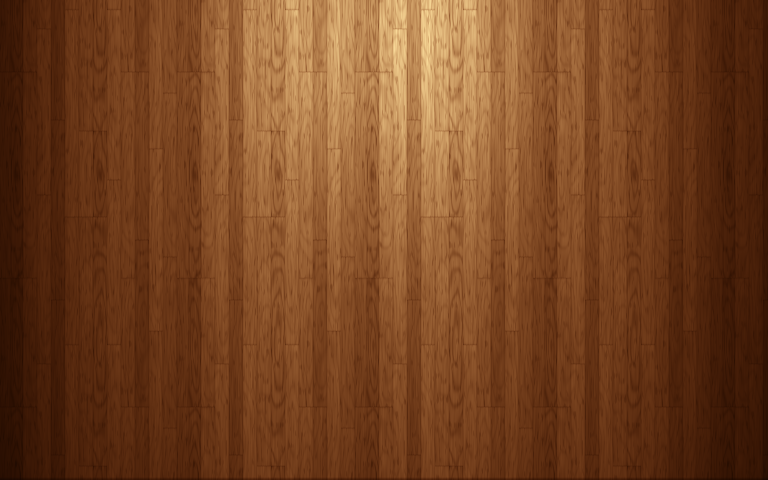
A Shadertoy shader for this texture:

```glsl
const int PLANKS = 13;
const float NARROW = 0.0254;       // width of the first two planks
const float WIDE = 0.0291;         // width of the others
const vec2 TILE = vec2(2.0 * NARROW + 11.0 * WIDE, 0.698);

// Brightness of each plank, and the heights of its two end joints
const float TONE[PLANKS] = float[](0.89, 0.86, 0.99, 1.04, 0.89, 1.04, 1.05,
                                   1.0, 1.05, 1.02, 0.89, 1.0, 0.92);
const vec2 JOINTS[PLANKS] = vec2[](
    vec2(0.15, 0.58), vec2(0.15, 0.58), vec2(0.15, 0.58), vec2(0.06, 0.406),
    vec2(0.25, 0.625), vec2(0.02, 0.452), vec2(0.273, 0.452), vec2(0.273, 0.452),
    vec2(0.02, 0.375), vec2(0.15, 0.58), vec2(0.15, 0.5), vec2(0.31, 0.69),
    vec2(0.194, 0.535));

float hash(vec2 p) {
    return fract(sin(dot(p, vec2(127.1, 311.7))) * 43758.55);
}

float gradientAt(vec2 cell, vec2 offset) {
    float angle = 6.2832 * hash(cell);
    return dot(vec2(cos(angle), sin(angle)), offset);
}

float gradientNoise(vec2 p) {
    vec2 cell = floor(p), f = fract(p);
    vec2 w = f * f * f * (f * (f * 6.0 - 15.0) + 10.0);
    vec2 e = vec2(1.0, 0.0);
    float low = mix(gradientAt(cell, f), gradientAt(cell + e, f - e), w.x);
    float high = mix(gradientAt(cell + e.yx, f - e.yx),
                     gradientAt(cell + 1.0, f - 1.0), w.x);
    return mix(low, high, w.y);
}

// Growth rings cut lengthwise: ovals near the core, long arches beyond it
float ringLines(vec2 grain, float core, float seed) {
    float warp = gradientNoise(vec2(grain.x * 1.8, grain.y * 14.0) + seed);
    float stretch = 4.0 + 2.0 * hash(vec2(seed, 4.0));
    float radius = length(vec2(grain.x - core, grain.y * stretch)) + 0.2 * warp;
    float wave = 0.5 + 0.5 * cos(6.2832 * radius * 4.5);
    return wave * wave * wave;
}

float fineGrain(vec2 grain, float seed) {
    float fibre = gradientNoise(vec2(grain.x * 9.0, grain.y * 18.0) + seed);
    float pores = gradientNoise(vec2(grain.x * 7.0, grain.y * 40.0) + seed * 1.7);
    float cloud = gradientNoise(vec2(grain.x * 1.5, grain.y * 7.0) + seed * 2.3);
    return 0.11 * fibre + 0.07 * cloud - 0.12 * smoothstep(0.2, 0.5, pores);
}

float seam(float dist, float width, float pixel) {
    return (1.0 - smoothstep(0.0, width + pixel, dist)) * width / (width + 0.5 * pixel);
}

// Brightness multiplier of the plank floor; p.y runs down from the top
float planks(vec2 p, float pixel) {
    float x = mod(p.x - 0.739, TILE.x);
    float v = mod(p.y, TILE.y);
    bool narrow = x < 2.0 * NARROW;
    float width = narrow ? NARROW : WIDE;
    float along = narrow ? x / width : (x - 2.0 * NARROW) / width;
    int id = min(int(floor(along)) + (narrow ? 0 : 2), PLANKS - 1);
    float u = fract(along) - 0.5;

    // Each plank alternates between two boards
    vec2 ends = JOINTS[id];
    float middle = 0.5 * (ends.x + ends.y);
    bool inner = v >= ends.x && v < ends.y;
    float dy = inner ? v - middle : mod(v - middle, TILE.y) - 0.5 * TILE.y;
    vec2 board = vec2(float(id), inner ? 1.0 : 0.0);
    float seed = 40.0 * hash(board + 3.0);
    vec2 grain = vec2(u, dy);

    // Two planks are cut through the core, the rest beside it
    bool knotted = id == 1 || id == 7;
    float core = knotted ? 0.02 : 1.6 * hash(board + 9.0) - 0.8;
    float strength = knotted ? 0.14 : 0.065;
    vec2 reach = grain * vec2(5.0, 65.0);
    float knot = knotted && inner ? exp(-dot(reach, reach)) : 0.0;

    float tone = TONE[id] + 0.04 * (hash(board) - 0.5);
    tone *= 1.03 + fineGrain(grain, seed) - strength * ringLines(grain, core, seed);
    tone *= 1.0 - 0.25 * knot;

    float side = (0.5 - abs(u)) * width;
    float end = min(abs(v - ends.x), abs(v - ends.y));
    tone *= 1.0 - 0.14 * seam(side, 0.0012, pixel);
    return tone * (1.0 - 0.16 * seam(end, 0.0012, pixel));
}

// Lamp at the top centre over a floor that darkens toward the sides
float lighting(vec2 p, float aspect) {
    float dx = abs(p.x - 0.505 * aspect);
    float sides = 1.0 - 0.57 * pow(dx / (0.5 * aspect), 2.2);
    float fall = mix(1.0, 0.7, p.y * p.y);
    float glow = exp(-dx * dx / 0.11 - p.y * p.y / 0.19);
    return 0.6 * sides * fall + 0.27 * glow;
}

// Warm brown ramp, from deep red brown to pale tan
vec3 woodColor(float t) {
    return t * vec3(1.0, 0.25 + 0.64 * t, max(0.03, 0.71 * t - 0.08));
}

void mainImage(out vec4 fragColor, in vec2 fragCoord) {
    float pixel = 1.0 / iResolution.y;
    vec2 p = fragCoord * pixel;
    p.y = 1.0 - p.y;
    float light = lighting(p, iResolution.x * pixel);
    float border = 1.0 - 0.3 * smoothstep(0.993, 1.0, p.y);
    vec3 color = woodColor(light * planks(p, pixel) * border);
    fragColor = vec4(clamp(color, 0.0, 1.0), 1.0);
}
```
